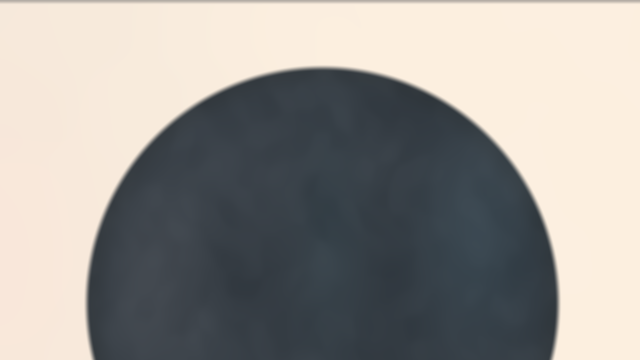
Give the GLSL for this background, as a WebGL 2 fragment shader.

```glsl
#version 300 es
precision highp float;
// A large slate disk rising from the lower edge of warm cream paper.
// The disk is a soft distance function; its mottled wash combines broad
// gaussian tints with smooth cellular noise. A thin grey rule tops the sheet.
uniform vec2 u_resolution;
out vec4 outColor;

vec2 hash2(vec2 p) {
  vec3 q = fract(p.xyx * vec3(0.1031, 0.1030, 0.0973));
  q += dot(q, q.yzx + 33.33);
  return fract((q.xx + q.yz) * q.zy);
}

// Smooth cellular noise: jittered cell centres blended by gaussian weight, about -0.5 to 0.5
float cellNoise(vec2 p) {
  vec2 cell = floor(p);
  float total = 0.0, weight = 0.0;
  for (int y = -1; y <= 1; y++) {
    for (int x = -1; x <= 1; x++) {
      vec2 id = cell + vec2(x, y);
      vec2 d = id + 0.2 + 0.6 * hash2(id) - p;
      float w = exp(-5.0 * dot(d, d));
      total += w * hash2(id + 17.0).x;
      weight += w;
    }
  }
  return total / weight - 0.5;
}

float blotch(vec2 p, vec2 center, vec2 size) {
  vec2 d = (p - center) / size;
  return exp(-dot(d, d));
}

// Warm paper, pinker toward the lower left
vec3 paper(vec2 p) {
  vec3 color = mix(vec3(0.965, 0.915, 0.858), vec3(0.988, 0.937, 0.876),
                   smoothstep(0.0, 1.1, p.x));
  color += vec3(0.012, -0.010, -0.005) * blotch(p, vec2(0.0, 0.3), vec2(0.25, 0.45));
  return color + 0.004 * cellNoise(p * 5.0);
}

// Slate wash: grey light at left, blue-teal at right, dark vertical bands between
vec3 slate(vec2 p) {
  vec3 color = vec3(0.212, 0.241, 0.269);
  color += vec3(0.050, 0.045, 0.045) * blotch(p, vec2(0.43, 0.20), vec2(0.15, 0.28));
  color += vec3(0.020, 0.020, 0.022) * blotch(p, vec2(0.66, 0.54), vec2(0.16, 0.14));
  color += vec3(0.010, 0.032, 0.040) * blotch(p, vec2(1.33, 0.33), vec2(0.17, 0.30));
  color += vec3(0.004, 0.018, 0.020) * blotch(p, vec2(0.92, 0.32), vec2(0.10, 0.32));
  color -= 0.022 * blotch(p, vec2(1.48, 0.20), vec2(0.07, 0.12));
  color -= 0.012 * blotch(p, vec2(1.10, 0.20), vec2(0.09, 0.20));
  color -= 0.012 * blotch(p, vec2(0.72, 0.22), vec2(0.10, 0.18));
  vec2 q = p + 0.02 * sin(p.yx * 17.0 + vec2(0.0, 2.0));
  float mottle = 0.030 * cellNoise(q * vec2(9.0, 6.5))
               + 0.018 * cellNoise(q * vec2(21.0, 16.0) + 9.0);
  return color + mottle * vec3(1.0, 1.02, 1.05);
}

void main() {
  vec2 p = gl_FragCoord.xy / u_resolution.y;
  float disk = length(p - vec2(0.896, 0.157)) - 0.655;

  // Slightly darker rim inside the disk, then a soft edge onto the paper
  vec3 wash = slate(p) - vec3(0.010, 0.014, 0.022) * smoothstep(-0.07, 0.0, disk);
  vec3 color = mix(wash, paper(p), smoothstep(-0.010, 0.010, disk));

  // Blurred grey rule along the top
  float rule = smoothstep(0.986, 1.0, p.y);
  color = mix(color, vec3(0.70, 0.67, 0.64), rule);
  outColor = vec4(color, 1.0);
}
```
